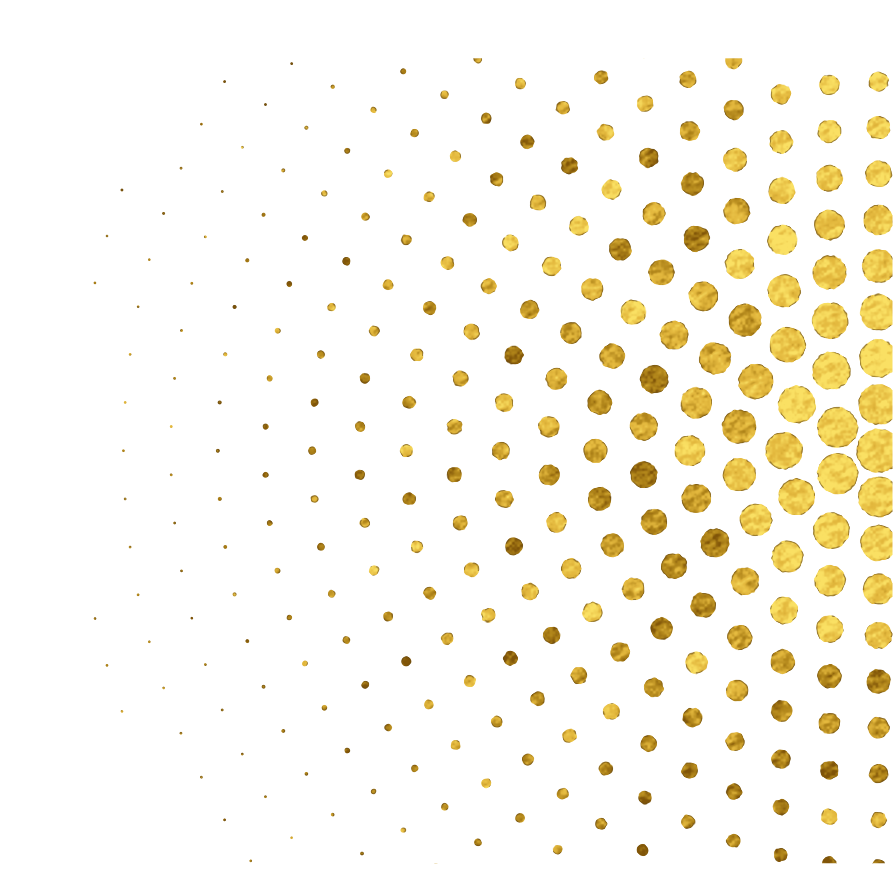
Give the GLSL for this background, as a Shadertoy shader.

```glsl
// Gold foil halftone: concentric rings of dots around a point near the right edge.
// Ring k holds 6k dots that shrink outward; the nearest dot is found directly
// in polar form, then filled with layered value noise and a rough dark rim.

float hash(vec2 p) {
    vec3 h = fract(p.xyx * 0.1031);
    h += dot(h, h.yzx + 33.33);
    return fract((h.x + h.y) * h.z);
}

float noise(vec2 p) {
    vec2 cell = floor(p), f = fract(p);
    f = f * f * (3.0 - 2.0 * f);
    return mix(mix(hash(cell), hash(cell + vec2(1, 0)), f.x),
               mix(hash(cell + vec2(0, 1)), hash(cell + vec2(1, 1)), f.x), f.y);
}

// Crumpled foil: slanted creases over fine grain, centred on zero
float foilGrain(vec2 p) {
    vec2 slanted = vec2(p.x + p.y, p.y - 0.6 * p.x) + 3.0;
    float creases = noise(slanted * vec2(75.0, 190.0));
    return 0.6 * creases + 0.4 * noise(p * 330.0) - 0.5;
}

vec3 goldRamp(float tone) {
    vec3 color = mix(vec3(0.50, 0.33, 0.03), vec3(0.69, 0.52, 0.10), smoothstep(0.0, 0.3, tone));
    color = mix(color, vec3(0.89, 0.72, 0.24), smoothstep(0.25, 0.6, tone));
    return mix(color, vec3(0.98, 0.88, 0.39), smoothstep(0.55, 0.95, tone));
}

// Broad light over the sheet: bright at the right, dark at the lower right and far left
float sheetTone(vec2 p) {
    float bright = smoothstep(0.76, 0.89, p.x) * smoothstep(0.23, 0.31, p.y);
    float shade = smoothstep(0.60, 0.75, p.x) * smoothstep(0.29, 0.22, p.y);
    float farLeft = smoothstep(0.50, 0.28, p.x);
    float patches = noise(p * 23.0 + 7.0) - 0.5;
    return 0.47 + 0.30 * bright - 0.20 * shade - 0.16 * farLeft
         + patches * mix(0.75, 0.25, bright);
}

void mainImage(out vec4 fragColor, in vec2 fragCoord) {
    vec2 uv = fragCoord / iResolution.y;
    float pixel = 1.0 / iResolution.y;

    // Nearest dot, counting angles from straight up
    vec2 center = vec2(0.9805, 0.4970);
    vec2 spacing = vec2(0.05267, 0.05150);
    vec2 q = (uv - center) / spacing;
    float ring = round(length(q));
    float angleStep = 6.2831853 / (6.0 * max(ring, 1.0));
    float angle = round(atan(q.x, q.y + 1e-6) / angleStep) * angleStep;
    vec2 dotCell = ring * vec2(sin(angle), cos(angle));
    vec2 dotPos = center + dotCell * spacing;

    // Dots fade in size outward and are slightly larger above the centre
    float falloff = pow(max(1.0 - ring / 17.0, 0.0), 1.4);
    float radius = 0.0247 * falloff;
    radius *= 1.0 + 0.11 * dotCell.y / max(ring, 1.0) * smoothstep(1.0, 4.0, ring);
    radius = max(radius, 0.0015);

    // The last ring keeps only two short arcs
    float height = abs(dotCell.y);
    bool present = ring < 16.5 || (ring < 17.5 && height > 3.4 && height < 5.9);

    // Ragged disc, cropped by the sheet's borders
    float wobble = (noise(uv * 260.0) - 0.5) * min(0.0016, radius * 0.2);
    float dist = length(uv - dotPos) - radius + wobble;
    float border = max(uv.x - 0.9961, max(uv.y - 0.9349, 0.0365 - uv.y));
    float mask = smoothstep(0.6 * pixel, -0.6 * pixel, max(dist, border));
    mask *= present ? 1.0 : 0.0;

    // Foil fill and broken dark rim
    vec3 gold = goldRamp(sheetTone(dotPos) + 0.65 * foilGrain(uv));
    float rim = smoothstep(-0.0022, -0.0002, dist) * smoothstep(0.40, 0.65, noise(uv * 230.0 + 11.0));
    gold = mix(gold, vec3(0.42, 0.30, 0.08), 0.7 * rim);

    fragColor = vec4(mix(vec3(1.0), gold, mask), 1.0);
}
```
